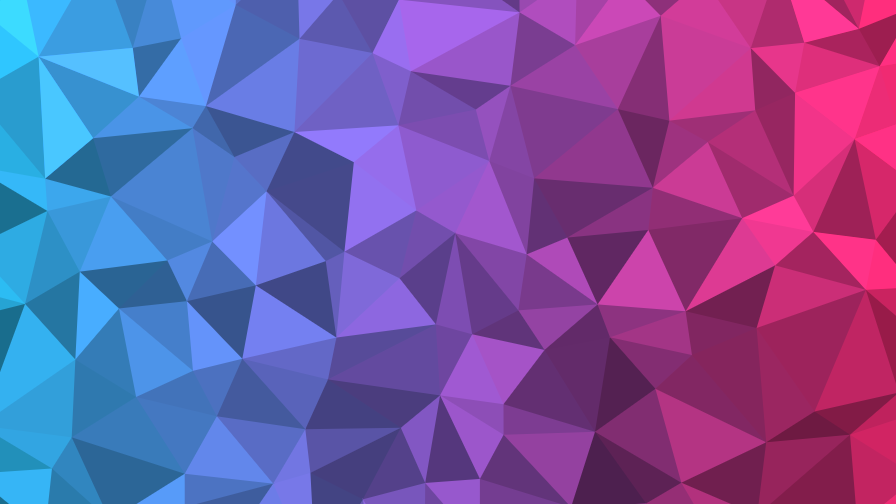
Give the GLSL for this background, as a WebGL 1 fragment shader.

```glsl
precision highp float;
// Low-poly mosaic running from cyan through violet to crimson.
// A turned, jittered lattice is split into triangles along the better diagonal,
// and each flat facet takes its hue from its centre and its tone from a hash.

uniform vec2 u_resolution;

const float DENSITY = 7.4;   // lattice cells per canvas height
const float JITTER = 0.84;   // share of a cell in which a vertex may lie
const float TURN = 0.42;     // lattice rotation in radians

float hash(vec3 seed) {
  vec3 q = fract(seed * vec3(0.1031, 0.1030, 0.0973));
  q += dot(q, q.yzx + 33.33);
  return fract((q.x + q.y) * q.z);
}

float cross2(vec2 a, vec2 b) {
  return a.x * b.y - a.y * b.x;
}

vec2 latticeVertex(vec2 cell) {
  vec2 offset = vec2(hash(vec3(cell, 3.0)), hash(vec3(cell, 17.0)));
  return cell + 0.5 + (offset - 0.5) * JITTER;
}

// Horizontal colour ramp with evenly spaced stops
vec3 spectrum(float x) {
  float t = clamp(x, 0.0, 1.0) * 6.0;
  vec3 color = mix(vec3(0.15, 0.64, 0.83), vec3(0.28, 0.55, 0.86), min(t, 1.0));
  color = mix(color, vec3(0.38, 0.41, 0.78), clamp(t - 1.0, 0.0, 1.0));
  color = mix(color, vec3(0.53, 0.33, 0.76), clamp(t - 2.0, 0.0, 1.0));
  color = mix(color, vec3(0.58, 0.23, 0.58), clamp(t - 3.0, 0.0, 1.0));
  color = mix(color, vec3(0.72, 0.19, 0.48), clamp(t - 4.0, 0.0, 1.0));
  return mix(color, vec3(0.86, 0.15, 0.41), clamp(t - 5.0, 0.0, 1.0));
}

float glow(vec2 place, vec2 center, float radius) {
  vec2 d = (place - center) / radius;
  return exp(-dot(d, d));
}

// Flat colour of a facet; place spans 0 to 1 on both axes
vec3 facetColor(vec2 place, float shade) {
  float tone = mix(0.65, 1.27, shade) + 0.12 * (place.y - 0.5);
  tone += 0.22 * glow(place, vec2(0.0, 1.0), 0.16);
  tone += 0.16 * glow(place, vec2(0.92, 0.72), 0.17);
  tone -= 0.14 * glow(place, vec2(0.70, 0.75), 0.13);
  tone -= 0.12 * glow(place, vec2(0.72, 0.15), 0.20);
  return spectrum(place.x + 0.04 * (shade - 0.5)) * tone;
}

float edgeDistance(vec2 p, vec2 a, vec2 b) {
  vec2 edge = b - a;
  return cross2(edge, p - a) / length(edge);
}

// Smooth coverage of a counter-clockwise triangle
float coverage(vec2 p, vec2 a, vec2 b, vec2 c, float pixel) {
  float d = min(edgeDistance(p, a, b), min(edgeDistance(p, b, c), edgeDistance(p, c, a)));
  return clamp(d / pixel + 0.5, 0.0, 1.0);
}

// Coverage-weighted colour in rgb, coverage in a
vec4 facet(vec2 p, vec2 a, vec2 b, vec2 c, float shade, mat2 turn, float aspect, float pixel) {
  vec2 place = ((a + b + c) / 3.0) * turn / DENSITY;
  place.x /= aspect;
  return vec4(facetColor(place, shade), 1.0) * coverage(p, a, b, c, pixel);
}

// Splits one lattice quad by the Delaunay angle rule
vec4 quadFacets(vec2 p, vec2 cell, mat2 turn, float aspect, float pixel) {
  vec2 a = latticeVertex(cell);
  vec2 b = latticeVertex(cell + vec2(1.0, 0.0));
  vec2 c = latticeVertex(cell + vec2(1.0, 1.0));
  vec2 d = latticeVertex(cell + vec2(0.0, 1.0));
  float angleSine = cross2(c - b, a - b) * dot(a - d, c - d)
                  + dot(c - b, a - b) * cross2(a - d, c - d);
  float shade1 = hash(vec3(cell, 41.0));
  float shade2 = hash(vec3(cell, 67.0));
  if (angleSine >= 0.0) {
    return facet(p, a, b, c, shade1, turn, aspect, pixel)
         + facet(p, a, c, d, shade2, turn, aspect, pixel);
  }
  return facet(p, a, b, d, shade1, turn, aspect, pixel)
       + facet(p, b, c, d, shade2, turn, aspect, pixel);
}

void main() {
  float aspect = u_resolution.x / u_resolution.y;
  float pixel = DENSITY / u_resolution.y;
  mat2 turn = mat2(cos(TURN), -sin(TURN), sin(TURN), cos(TURN));
  vec2 p = turn * (gl_FragCoord.xy / u_resolution.y) * DENSITY;

  // Gather the quads that can reach this point
  vec4 sum = vec4(0.0);
  for (int j = -1; j <= 0; j++) {
    for (int i = -1; i <= 0; i++) {
      vec2 cell = floor(p) + vec2(float(i), float(j));
      sum += quadFacets(p, cell, turn, aspect, pixel);
    }
  }
  gl_FragColor = vec4(clamp(sum.rgb / max(sum.a, 0.001), 0.0, 1.0), 1.0);
}
```
